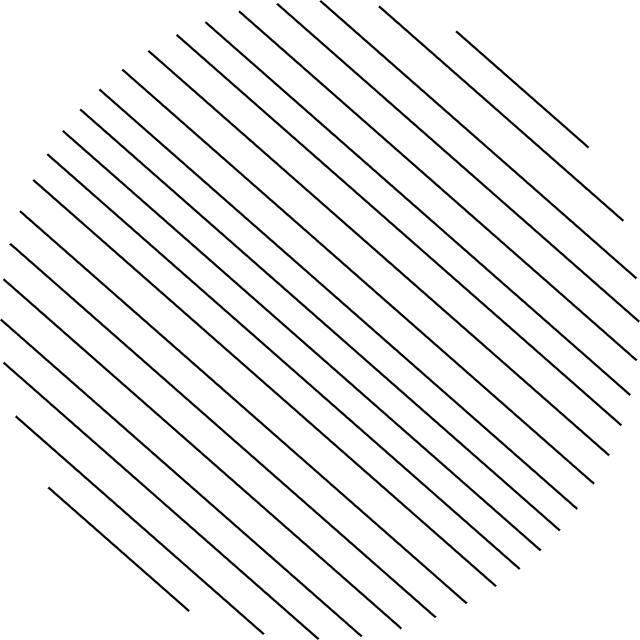
Give the GLSL for this pattern, as a WebGL 2 fragment shader.

```glsl
#version 300 es
precision highp float;

uniform vec2 u_resolution;
out vec4 fragColor;

// Uneven drift of the line spacing, in units of one gap; zero at both ends
float spacingDrift(float t) {
    return dot(vec4(0.1885, 0.0145, 0.033, 0.027), sin(t * vec4(2.0, 3.0, 5.0, 6.0)))
         - dot(vec4(0.0107, 0.0188, 0.0117, 0.0121), sin(t * vec4(4.0, 7.0, 8.0, 13.0)))
         - dot(vec2(0.0104, 0.0125), sin(t * vec2(14.0, 16.0)));
}

float boxDistance(vec2 p, vec2 halfSize) {
    vec2 q = abs(p) - halfSize;
    return length(max(q, 0.0)) + min(max(q.x, q.y), 0.0);
}

void main() {
    float side = min(u_resolution.x, u_resolution.y);
    vec2 p = (gl_FragCoord.xy - 0.5 * u_resolution) / side;

    // Rotate so that x runs along the strokes and y across them
    vec2 along = normalize(vec2(1.0, -0.878));
    vec2 across = vec2(along.y, -along.x);
    vec2 q = vec2(dot(p, along), dot(p, across));

    // Each stroke is a chord of the surrounding circle
    float nearest = 1.0;
    for (int i = 0; i <= 20; i++) {
        float k = float(i);
        float offset = -0.4793 + 0.0478 * (k + spacingDrift(k * 3.14159 / 20.0));
        float halfChord = sqrt(max(0.4987 * 0.4987 - offset * offset, 0.0));
        nearest = min(nearest, boxDistance(q - vec2(0.0, offset), vec2(halfChord, 0.0017)));
    }

    float ink = clamp(0.5 - nearest * side, 0.0, 1.0);
    fragColor = vec4(vec3(1.0 - ink), 1.0);
}
```
